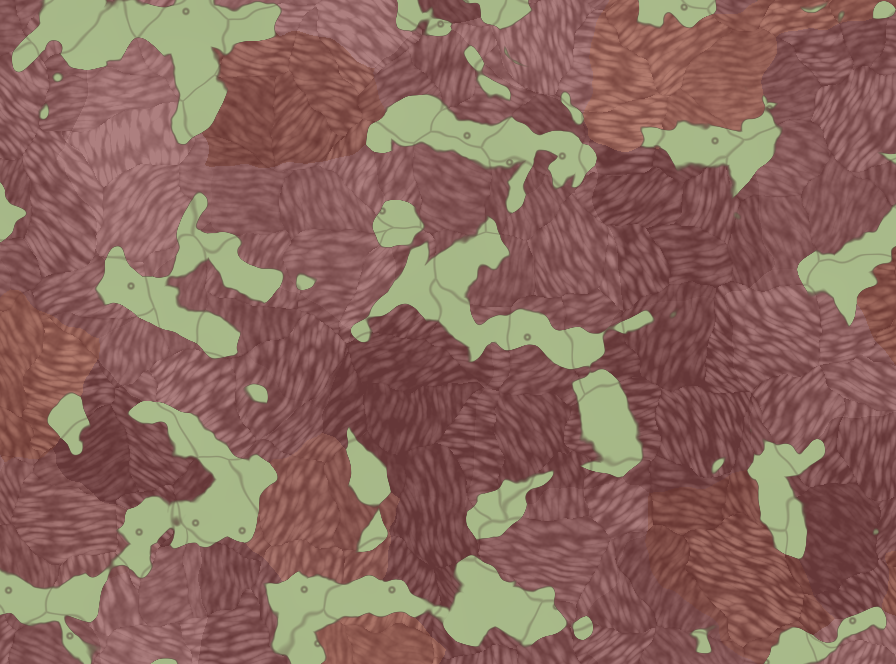
This texture is drawn by a Shadertoy shader. Its source:

```glsl
const vec3 PEARLITE_DARK  = vec3(0.420, 0.240, 0.242);
const vec3 PEARLITE_LIGHT = vec3(0.665, 0.485, 0.485);
const vec3 RUST_TINT      = vec3(1.03, 0.97, 0.86);
const vec3 FERRITE        = vec3(0.655, 0.725, 0.535);
const vec3 OUTLINE        = vec3(0.37, 0.31, 0.26);

const float GRAIN_SCALE   = 4.8;   // grains per canvas height
const float COLONY_SCALE  = 8.5;   // lamella colonies per canvas height
const float PATCH_SCALE   = 8.0;   // how often ferrite starts and stops
const float FERRITE_WIDTH = 0.034; // half width of a ferrite band
const float FERRITE_START = -0.04; // lower gives more ferrite
const vec2  STREAK_SCALE  = vec2(28.0, 100.0);
const float LAMELLA_FREQ  = 500.0;
const float PORE_SCALE    = 15.0;
const float SOFTNESS      = 0.0018;

vec2 hash2(vec2 p) {
    vec3 q = fract(p.xyx * vec3(0.1031, 0.1030, 0.0973));
    q += dot(q, q.yzx + 33.33);
    return fract((q.xx + q.yz) * q.zy);
}

mat2 rotation(float angle) {
    float c = cos(angle), s = sin(angle);
    return mat2(c, s, -s, c);
}

// Irregular smooth field around zero
float layeredSines(vec2 p) {
    float sum = 0.0, amplitude = 0.5;
    mat2 turn = 1.7 * rotation(1.1);
    for (int i = 0; i < 4; i++) {
        p = turn * p + 1.9;
        sum += amplitude * sin(p.x + sin(0.7 * p.y)) * sin(p.y + 1.3 * sin(0.6 * p.x));
        amplitude *= 0.6;
    }
    return sum;
}

struct Cell { float center; float edge; vec2 id; };

// Cellular noise: distance to the nearest seed and to the cell border
Cell cellular(vec2 p) {
    vec2 base = floor(p), nearest = vec2(0.0);
    Cell cell = Cell(8.0, 8.0, base);
    for (int y = -1; y <= 1; y++)
    for (int x = -1; x <= 1; x++) {
        vec2 id = base + vec2(x, y);
        vec2 seed = id + hash2(id) - p;
        float d = length(seed);
        if (d < cell.center) {
            cell.center = d;
            cell.id = id;
            nearest = seed;
        }
    }
    for (int y = -2; y <= 2; y++)
    for (int x = -2; x <= 2; x++) {
        vec2 id = cell.id + vec2(x, y);
        vec2 seed = id + hash2(id) - p;
        vec2 gap = seed - nearest;
        if (dot(gap, gap) > 1e-5)
            cell.edge = min(cell.edge, dot(0.5 * (seed + nearest), normalize(gap)));
    }
    return cell;
}

vec3 pearlite(vec2 p, vec2 bent, Cell grain, Cell colony) {
    vec2 grainRandom = hash2(grain.id + 71.0);
    vec2 colonyRandom = hash2(colony.id + 37.0);

    // Bent streaks, turned differently in each colony
    vec2 curved = p + 0.022 * vec2(layeredSines(p * 7.0), layeredSines(p * 7.0 + 20.0));
    vec2 along = rotation(6.2832 * colonyRandom.x) * curved;
    float streak = 1.0 - smoothstep(0.15, 0.65, cellular(along * STREAK_SCALE + 90.0).center);
    float lamella = sin(along.y * LAMELLA_FREQ + 5.0 * layeredSines(p * 22.0));
    float contrast = mix(0.22, 0.65, colonyRandom.y);

    float tone = 0.42 + 0.50 * (grainRandom.x - 0.5) + 0.22 * (colonyRandom.y - 0.5);
    tone += 0.28 * layeredSines(bent * 2.2 + 4.0);
    tone += contrast * (streak - 0.45) + 0.07 * lamella;
    tone += 0.18 * layeredSines(p * 75.0);
    tone -= 0.12 * (1.0 - smoothstep(0.0, 0.004, colony.edge / COLONY_SCALE));

    vec3 color = mix(PEARLITE_DARK, PEARLITE_LIGHT, clamp(tone, -0.1, 1.05));
    return color * mix(vec3(1.0), RUST_TINT, smoothstep(0.75, 0.95, grainRandom.y));
}

void mainImage(out vec4 fragColor, in vec2 fragCoord) {
    vec2 p = fragCoord / iResolution.y + 3.0;
    float blur = max(SOFTNESS, 0.7 / iResolution.y);

    vec2 bent = p + 0.028 * vec2(layeredSines(p * 11.0), layeredSines(p * 11.0 + 40.0));
    Cell grain = cellular(bent * GRAIN_SCALE);
    Cell colony = cellular(bent * COLONY_SCALE + 50.0);
    vec3 color = pearlite(p, bent, grain, colony);

    // Ferrite bands follow the grain borders, in broken lengths
    float patches = layeredSines(p * PATCH_SCALE + 7.0);
    float width = mix(-0.012, FERRITE_WIDTH, smoothstep(FERRITE_START, FERRITE_START + 0.24, patches));
    float depth = width - grain.edge / GRAIN_SCALE + 0.008 * layeredSines(p * 30.0);

    // Faint inner borders and scattered pores
    float seam = 1.0 - smoothstep(0.0, 2.0 * blur, colony.edge / COLONY_SCALE);
    Cell pore = cellular(p * PORE_SCALE + 15.0);
    float poreSize = 0.006 * step(0.68, hash2(pore.id + 5.0).x);
    float poreRing = 1.0 - smoothstep(0.0, 2.0 * blur, abs(pore.center / PORE_SCALE - 0.6 * poreSize));
    vec3 ferrite = FERRITE + 0.012 * layeredSines(p * 5.0);
    ferrite = mix(ferrite, OUTLINE, max(0.35 * seam, 0.6 * poreRing * step(0.001, poreSize)));

    color = mix(color, ferrite, smoothstep(-blur, blur, depth));
    float rim = 1.0 - smoothstep(0.0, 2.0 * blur, abs(depth));
    color = mix(color, OUTLINE, 0.6 * rim);
    fragColor = vec4(color, 1.0);
}
```
